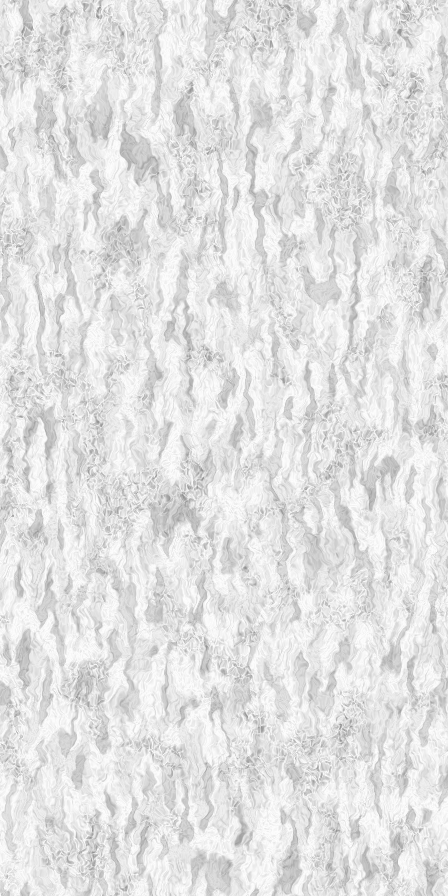
Reproduce this texture map procedurally as a Shadertoy shader.

```glsl
const float PLATE_TONE = 0.992;
const float DARKEST_TONE = 0.58;
const vec2 FISSURE_SCALE = vec2(43.0, 10.0);
const vec2 HOLLOW_SCALE = vec2(33.0, 8.5);
const vec2 CRUMB_SCALE = vec2(88.0, 76.0);
const float FISSURE_LEVEL = 0.20;
const float HOLLOW_LEVEL = 0.10;
const float FISSURE_DEPTH = 0.16;
const float HOLLOW_DEPTH = 0.065;
const float CRUMB_DEPTH = 0.19;
const float VEIN_DEPTH = 0.075;
const float GRAIN_DEPTH = 0.29;

vec2 hash2(vec2 cell) {
    uvec2 q = uvec2(ivec2(cell)) * uvec2(1597334673u, 3812015801u);
    uint h = (q.x ^ q.y) * 1597334673u;
    h ^= h >> 15;
    h *= 2246822519u;
    h ^= h >> 13;
    return vec2(h & 65535u, h >> 16) / 65535.0;
}

float cornerSlope(vec2 cell, vec2 offset) {
    float angle = 6.28318 * hash2(cell).x;
    return dot(vec2(cos(angle), sin(angle)), offset);
}

// Signed gradient noise
float noise(vec2 p) {
    vec2 i = floor(p), f = p - i;
    vec2 u = f * f * f * (f * (f * 6.0 - 15.0) + 10.0);
    vec2 e = vec2(1.0, 0.0);
    float low = mix(cornerSlope(i, f), cornerSlope(i + e, f - e), u.x);
    float high = mix(cornerSlope(i + e.yx, f - e.yx), cornerSlope(i + 1.0, f - 1.0), u.x);
    return mix(low, high, u.y);
}

float fbm(vec2 p) {
    float sum = 0.0, gain = 0.6;
    for (int octave = 0; octave < 3; octave++) {
        sum += gain * noise(p);
        p = mat2(1.3, 1.0, -1.0, 1.3) * p + 17.3;
        gain *= 0.75;
    }
    return sum;
}

// Flat-bottomed groove with a darker rim
float groove(vec2 p, float level, float softness) {
    float n = noise(p) - level;
    float rim = n / softness;
    return 0.8 * smoothstep(-softness, softness, n) + 0.35 * exp(-rim * rim);
}

// Dark crumbs of varied tone, parted by pale borders
float crumbs(vec2 p) {
    vec2 cell = floor(p), nearestCell = cell;
    float nearest = 9.0, second = 9.0;
    for (int y = -1; y <= 1; y++)
    for (int x = -1; x <= 1; x++) {
        vec2 c = cell + vec2(x, y);
        float d = length(c + hash2(c) - p);
        if (d < nearest) {
            second = nearest;
            nearest = d;
            nearestCell = c;
        } else second = min(second, d);
    }
    float tone = hash2(nearestCell + 91.0).y;
    return (0.1 + 0.9 * tone) * smoothstep(0.0, 0.5, second - nearest);
}

void mainImage(out vec4 fragColor, in vec2 fragCoord) {
    vec2 uv = fragCoord / iResolution.x;

    // Slow lean, wiggles and small jags of the vertical growth
    vec2 p = uv;
    p.x += 0.04 * noise(uv * 3.0 + 5.0) + 0.016 * noise(uv * vec2(15.0, 29.0));
    p.y += 0.07 * noise(uv * vec2(19.0, 7.0) + 44.0);
    vec2 jag = vec2(noise(uv * 62.0 + 31.0), noise(uv * 62.0 + 67.0));
    p += vec2(0.007, 0.012) * jag;

    // Regions of crumbling and of stronger cracking
    float region = noise(uv * vec2(6.0, 5.0) + 40.0) + 0.8 * noise(uv * 17.0 + 8.0);
    float crumbling = smoothstep(0.0, 0.4, region);
    float cracking = 0.95 + 0.7 * noise(uv * vec2(6.0, 4.0) + 73.0);

    // Grooves
    float fissure = groove(p * FISSURE_SCALE + 11.0, FISSURE_LEVEL, 0.075);
    float hollow = groove(p * HOLLOW_SCALE + 57.0, HOLLOW_LEVEL, 0.06);

    // Fine surface detail
    float vein = 1.0 - smoothstep(0.0, 0.17, abs(noise(p * vec2(58.0, 30.0) + 23.0)));
    float grain = abs(fbm(uv * vec2(82.0, 64.0) + 60.0 * (p - uv)));
    float crumb = crumbs((uv + 0.012 * jag) * CRUMB_SCALE);

    float tone = PLATE_TONE;
    tone -= FISSURE_DEPTH * fissure * cracking * (1.0 - 0.5 * crumbling);
    tone -= HOLLOW_DEPTH * hollow * (1.0 - 0.5 * crumbling);
    tone -= CRUMB_DEPTH * crumb * crumbling;
    tone -= VEIN_DEPTH * vein * smoothstep(-0.25, 0.3, noise(uv * 12.0 + 29.0));
    tone -= GRAIN_DEPTH * grain * (0.7 + 0.6 * crumbling);

    fragColor = vec4(vec3(clamp(tone, DARKEST_TONE, 1.0)), 1.0);
}
```
